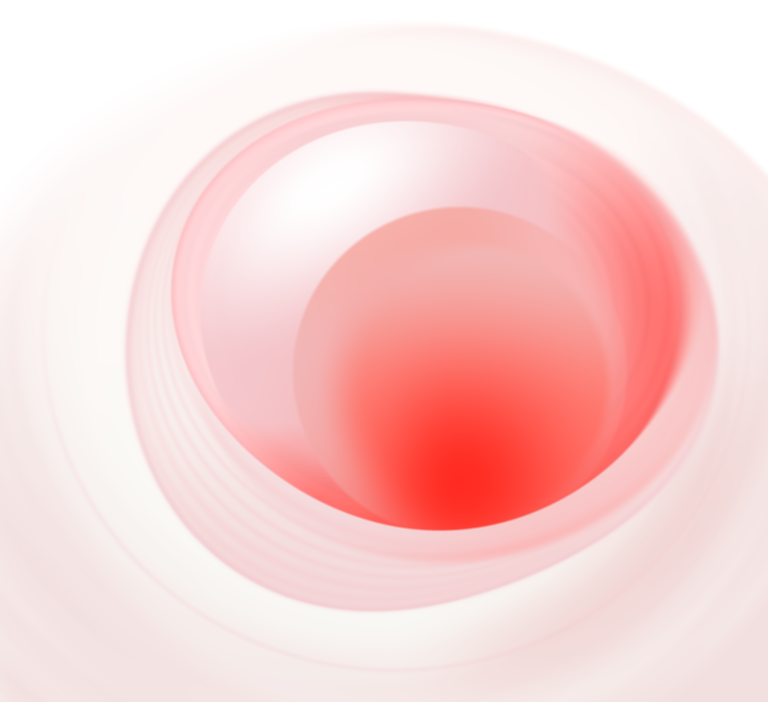
Write a WebGL 1 fragment shader that draws this background.

```glsl
precision highp float;
// A glowing red glass orb in translucent shells, amid pale swirling pink veils.
uniform vec2 u_resolution;

#define CANVAS vec2(7.68, 7.02)
#define EDGE 0.016
#define STREAK_DENSITY 30.0
#define FOLDS 6
#define RED vec3(1.0, 0.17, 0.13)
#define CORAL vec3(1.0, 0.43, 0.42)
#define SALMON vec3(0.965, 0.66, 0.63)
#define ROSE vec3(0.955, 0.78, 0.8)
#define BLUSH vec3(0.95, 0.875, 0.875)
#define IVORY vec3(0.975, 0.975, 0.96)

float hash(vec2 p) {
  vec3 v = fract(p.xyx * vec3(0.1031, 0.103, 0.0973));
  v += dot(v, v.yzx + 33.33);
  return fract((v.x + v.y) * v.z);
}

float noise(vec2 p) {
  vec2 i = floor(p), f = fract(p);
  f = f * f * (3.0 - 2.0 * f);
  return mix(mix(hash(i), hash(i + vec2(1, 0)), f.x),
             mix(hash(i + vec2(0, 1)), hash(i + vec2(1, 1)), f.x), f.y);
}

// Approximate distance to an ellipse bent by sin(2a), cos(3a) and sin(3a).
float blob(vec2 p, vec2 center, vec2 radii, vec3 bend) {
  vec2 q = p - center;
  float a = atan(q.y, q.x);
  float r = 1.0 + dot(bend, vec3(sin(2.0 * a), cos(3.0 * a), sin(3.0 * a)));
  return (length(q / radii) / r - 1.0) * min(radii.x, radii.y);
}

float inside(float d, float soft) { return 1.0 - smoothstep(-soft, soft, d); }
float bell(float x, float width) { return exp(-x * x / (width * width)); }

// Wide halo with concentric veils on white.
vec3 veils(vec2 p) {
  vec2 q = (p - vec2(3.85, 3.7)) / vec2(3.6, 3.45);
  float s = length(q);
  vec2 dir = q / max(s, 0.001);
  float streak = noise(vec2(s * STREAK_DENSITY + dir.x * 2.0, dir.y * 1.5 + 7.0));
  float broad = noise(vec2(s * 9.0 - dir.x * 1.5, dir.y + 3.0));
  float low = smoothstep(0.5, -0.8, q.y) * 0.0 + 1.0 - smoothstep(-0.8, 0.5, q.y);

  vec3 col = mix(vec3(0.995, 0.975, 0.968), IVORY, low);
  float pink = smoothstep(0.78, 1.08, s) * (0.25 + 0.6 * low);
  pink += 0.3 * smoothstep(0.1, 0.9, dir.x) * (1.0 - smoothstep(0.3, 0.7, dir.y));
  col = mix(col, BLUSH, clamp(pink * (0.45 + 0.35 * streak + 0.5 * broad), 0.0, 1.0));
  float wedge = smoothstep(0.7, 1.0, dot(dir, vec2(0.72, -0.69)));
  col = mix(col, vec3(0.94, 0.81, 0.8), 0.75 * wedge * bell(s - 0.99, 0.12) * (0.6 + 0.4 * streak));
  col = mix(col, ROSE, 0.22 * low * bell(s - 0.98 - 0.03 * dir.x, 0.008));

  vec2 o = (p - vec2(3.9, 3.02)) / vec2(4.75, 3.83);
  o.y *= o.y < 0.0 ? 0.3 : 1.0;
  float rim = length(o) - 1.0;
  col = mix(col, vec3(0.99, 0.92, 0.915), 0.5 * bell(rim + 0.02, 0.03));
  float soft = mix(0.09, 0.012, smoothstep(-0.6, 0.2, o.x));
  return mix(vec3(1), col, inside(rim + soft, soft));
}

// Translucent outer shells and the fine folds between them and the orb.
vec3 shells(vec3 col, vec2 p) {
  float d = blob(p, vec2(4.1, 3.5), vec2(2.96, 2.57), vec3(0, 0.04, 0));
  float low = 1.0 - smoothstep(1.0, 3.2, p.y);
  vec3 tint = mix(vec3(0.97, 0.935, 0.93), vec3(0.95, 0.82, 0.83), low);
  col = mix(col, tint, 0.8 * inside(d, EDGE));
  col = mix(col, ROSE, 0.55 * bell(d + 0.02, 0.035));
  d = blob(p, vec2(4.45, 3.72), vec2(2.66, 2.33), vec3(-0.02, 0.02, 0));
  float warm = smoothstep(3.0, 5.5, p.x);
  col = mix(col, mix(ROSE, vec3(0.98, 0.73, 0.73), warm), inside(d, 0.05) * (0.3 + 0.35 * warm));
  col = mix(col, vec3(1.0, 0.66, 0.65), 0.55 * warm * low * bell(d + 0.06, 0.07));
  for (int i = 0; i < FOLDS; i++) {
    float t = (float(i) + 0.5) / float(FOLDS);
    d = blob(p, mix(vec2(4.35, 3.85), vec2(4.1, 3.52), t), mix(vec2(2.6, 2.2), vec2(2.93, 2.53), t),
             vec3(-0.02 * (1.0 - t), 0.04 * t, 0.015 * (1.0 - t)));
    col = mix(col, vec3(0.98, 0.74, 0.75), 0.22 * bell(d, 0.025 + 0.03 * hash(vec2(t * 40.0, 2))));
  }
  return col;
}

// Orb: coloured rim, pearly dome, nested lenses and a red heart.
vec3 orb(vec3 back, vec2 p) {
  vec2 center = vec2(4.3, 3.92);
  vec2 dir = normalize(p - center + 0.0001);
  float d = blob(p, center, vec2(2.58, 2.16), vec3(-0.02, 0, 0.02));
  float heat = smoothstep(-0.35, 0.9, dot(dir, vec2(0.75, -0.66)));
  heat = min(1.0, heat + 0.6 * smoothstep(0.3, 0.9, -dir.y));
  vec3 col = mix(vec3(0.99, 0.83, 0.84), CORAL, heat);
  col = mix(col, vec3(1.0, 0.7, 0.72), 0.5 * (1.0 - heat) * bell(d, 0.06));
  col += 0.04 * (noise(vec2(d * 18.0, dir.x * 2.0 + 5.0)) - 0.5);

  vec2 h = p - vec2(3.3, 5.25);
  float shade = length(vec2(dot(h, vec2(0.8, 0.6)) * 0.6, dot(h, vec2(-0.6, 0.8)) * 1.1));
  vec3 pearl = mix(vec3(1), ROSE, smoothstep(0.1, 1.6, shade));
  pearl = mix(pearl, vec3(1.0, 0.7, 0.69), 0.6 * smoothstep(4.8, 6.3, p.x));
  float dome = blob(p, vec2(4.25, 3.75), vec2(2.25, 2.06), vec3(-0.04, 0, 0));
  float soft = mix(EDGE, 0.42, smoothstep(0.0, 0.6, heat));
  col = mix(col, pearl, inside(dome + soft * 0.6, soft) * mix(0.85, 1.0, smoothstep(0.0, 0.5, -dome)));

  float lens = blob(p, vec2(4.6, 3.3), vec2(1.67, 1.65), vec3(0));
  vec3 lensTint = mix(vec3(0.945, 0.72, 0.72), SALMON, smoothstep(3.4, 4.7, p.y));
  col = mix(col, lensTint, inside(lens, 0.025) * (0.85 - 0.6 * smoothstep(4.5, 6.0, p.x)));
  float bowl = blob(p, vec2(4.75, 3.2), vec2(1.42, 1.44), vec3(0));
  vec3 bowlTint = mix(vec3(1.0, 0.5, 0.46), vec3(0.945, 0.735, 0.73), smoothstep(2.7, 4.6, p.y));
  col = mix(col, bowlTint, 0.9 * inside(bowl + 0.08, mix(0.28, 0.07, smoothstep(3.6, 5.0, p.x))));

  float glow = length((p - vec2(4.6, 2.2)) * vec2(p.x < 4.6 ? 1.1 : 0.85, 0.9));
  col = mix(col, vec3(1.0, 0.38, 0.34), 0.8 * bell(glow, 1.25));
  col = mix(col, RED, bell(glow, 0.8));
  float edgeSoft = mix(EDGE, 0.16, smoothstep(0.4, 1.0, dir.x) * smoothstep(-0.6, 0.1, dir.y));
  return mix(back, col, inside(d, edgeSoft));
}

void main() {
  vec2 p = gl_FragCoord.xy / u_resolution * CANVAS;
  gl_FragColor = vec4(clamp(orb(shells(veils(p), p), p), 0.0, 1.0), 1.0);
}
```
